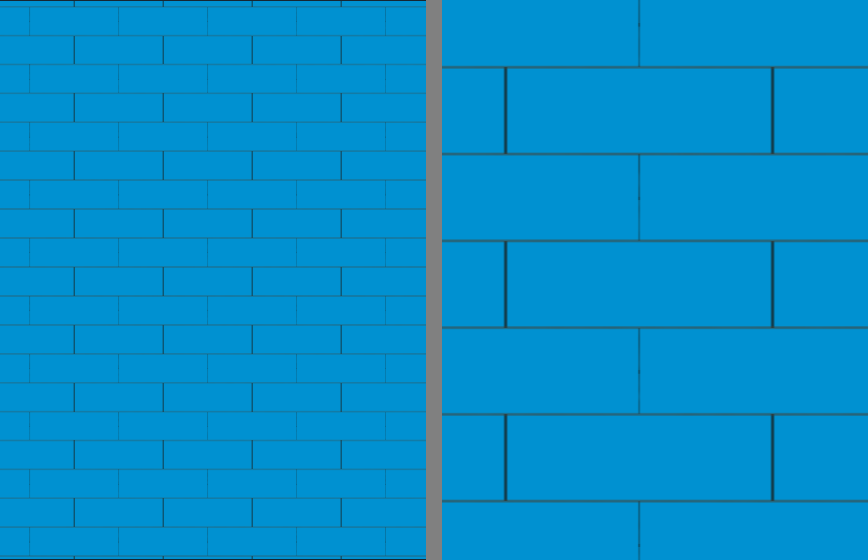
Left: the whole. Right: its middle third, enlarged.
This pattern is drawn by a Shadertoy shader. Its source:

```glsl
float hash(vec2 p) {
    vec3 q = fract(vec3(p.xyx) * 0.1031);
    q += dot(q, q.yzx + 33.33);
    return fract((q.x + q.y) * q.z);
}

// Value noise along one axis, with a separate strip per seed
float noise(float t, float seed) {
    float i = floor(t), f = fract(t);
    return mix(hash(vec2(i, seed)), hash(vec2(i + 1.0, seed)), f * f * (3.0 - 2.0 * f));
}

// Share of a filter footprint covered by a line centred on zero
float lineCoverage(float dist, float width, float footprint) {
    float low = max(dist - 0.5 * footprint, -0.5 * width);
    float high = min(dist + 0.5 * footprint, 0.5 * width);
    return max(high - low, 0.0) / footprint;
}

void mainImage(out vec4 fragColor, in vec2 fragCoord) {
    vec2 p = fragCoord / iResolution.y;
    float pixel = 1.0 / iResolution.y;
    float soft = max(1.15 * pixel, 0.0012);
    vec2 brick = vec2(0.1589, 0.05165);

    // Running bond: every second course shifts by half a brick
    float course = (1.0 - p.y - 0.01185) / brick.y;
    float row = floor(course);
    float shifted = mod(row, 2.0);
    float column = (p.x - 0.0531) / brick.x - 0.5 * shifted;
    float joint = round(column);
    float acrossJoint = (column - joint) * brick.x;
    float acrossBed = (course - round(course)) * brick.y;
    float alongJoint = fract(course);

    vec3 color = vec3(0.0, 0.57, 0.82);

    // Upright joints: bold in shifted courses, faint and worn in the others
    float bold = lineCoverage(acrossJoint, 0.0018, soft);
    float faint = lineCoverage(acrossJoint, 0.0009, soft);
    float wear = 0.6 + 0.2 * noise(p.y * 260.0, joint + 7.0 * row);
    wear *= mix(1.0, 0.8, smoothstep(0.48, 0.56, alongJoint));
    float nick = 1.0 - smoothstep(0.015, 0.035, abs(alongJoint - 0.51));
    faint *= max(wear, nick);
    color = mix(color, vec3(0.07, 0.23, 0.29), mix(faint, bold, shifted));

    // Thin bed lines between courses
    float bed = lineCoverage(acrossBed, 0.0009, max(1.8 * pixel, 0.0016));
    bed *= 0.92 + 0.08 * noise(p.x * 90.0, round(course));
    color = mix(color, vec3(0.27, 0.25, 0.2), bed);

    // Dark rims at the top and bottom
    float rim = lineCoverage(min(p.y, 1.0 - p.y), 0.0036, pixel);
    color = mix(color, vec3(0.09, 0.15, 0.19), rim);

    fragColor = vec4(color, 1.0);
}
```
